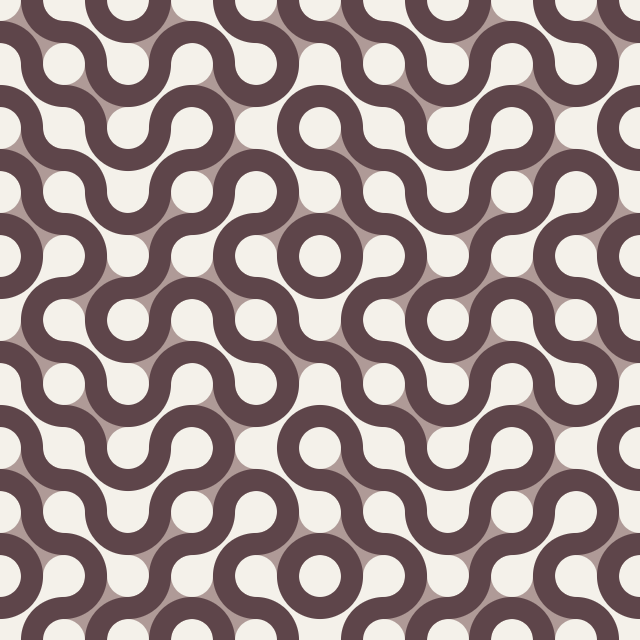
Write a Shadertoy shader that draws this pattern.

```glsl
#define CELLS 10.0          // cells across the canvas, a multiple of PERIOD
#define PERIOD 5            // cells before the weave repeats
#define BAND_HALF 0.1725    // half the band width, in cells
#define BAND_COLOR vec3(0.37, 0.27, 0.29)
#define PAPER_COLOR vec3(0.957, 0.945, 0.918)
#define GAP_COLOR vec3(0.685, 0.605, 0.592)

// Coverage of a shape from its signed distance, softened over one pixel
float coverage(float signedDistance, float pixel) {
    return clamp(0.5 - signedDistance / pixel, 0.0, 1.0);
}

// Cells whose arcs sit in the top left and bottom right corners
bool isTurned(ivec2 cell) {
    bool rightSide = cell.x > 2;
    bool onColumn = cell.x == 2;
    bool onRow = cell.y == (rightSide ? 3 : 4);
    bool onDiagonal = rightSide && cell.x + cell.y == PERIOD;
    return onColumn || onRow || onDiagonal;
}

// Cells with a shaded gap between their arcs: a checker that slips mid-way
bool isShaded(ivec2 cell) {
    if (cell.y == 2) return cell.x % 3 == 0;
    int slip = cell.y > 2 ? 1 : 0;
    return (cell.x + cell.y + slip) % 2 == 0 || cell.x * cell.y == 8 && cell.x == 2;
}

void mainImage(out vec4 fragColor, in vec2 fragCoord) {
    // Grid with rows counted from the top
    vec2 uv = fragCoord / iResolution.xy;
    vec2 grid = vec2(uv.x, 1.0 - uv.y) * CELLS;
    float pixel = CELLS / min(iResolution.x, iResolution.y);
    ivec2 cell = ivec2(floor(grid)) % PERIOD;
    vec2 local = fract(grid);

    // Gap shading stays outside the round spots on the grid corners
    float cornerDistance = length(0.5 - abs(local - 0.5));
    float spot = coverage(cornerDistance - (0.5 - BAND_HALF), pixel);
    vec3 color = isShaded(cell) ? mix(GAP_COLOR, PAPER_COLOR, spot) : PAPER_COLOR;

    // Two quarter arcs join the middles of the cell sides
    if (!isTurned(cell)) local.x = 1.0 - local.x;
    float arcDistance = min(length(local), length(1.0 - local));
    float band = abs(arcDistance - 0.5) - BAND_HALF;
    color = mix(color, BAND_COLOR, coverage(band, pixel));

    fragColor = vec4(color, 1.0);
}
```
